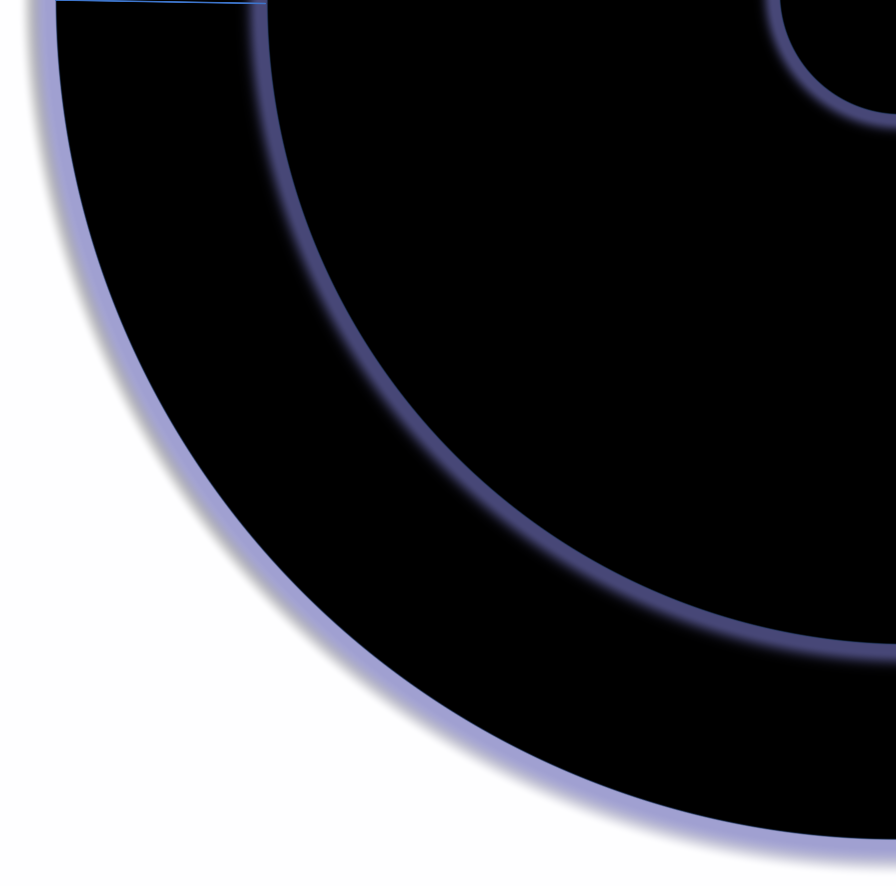
Give the GLSL for this background, as a Shadertoy shader.

```glsl
// Three nested black discs, centred near the top right corner, on white.
// Each disc lays a soft violet glow outside its thin blue rim, composited
// from the largest to the smallest; a fine blue line joins the outer two.

const float GRID = 759.0;  // design units per canvas height
const vec3 PAPER = vec3(0.995, 0.995, 1.0);
const vec3 VIOLET = vec3(0.43, 0.43, 0.72);
const vec3 RIM_BLUE = vec3(0.13, 0.22, 0.38);
const vec3 LINE_BLUE = vec3(0.24, 0.46, 0.80);

// Coverage of a region whose signed distance is negative inside
float coverage(float dist, float pixel) {
    return 1.0 - smoothstep(-0.5 * pixel, 0.5 * pixel, dist);
}

float segmentDistance(vec2 p, vec2 a, vec2 b) {
    vec2 ab = b - a;
    float t = clamp(dot(p - a, ab) / dot(ab, ab), 0.0, 1.0);
    return length(p - a - ab * t);
}

// Violet halo whose tail darkens to grey before it vanishes
vec3 addGlow(vec3 base, float dist, float width, float tailShade) {
    float t = max(dist, 0.0) / width;
    float alpha = 0.65 * (1.0 - smoothstep(0.22, 1.0, t));
    float shade = tailShade * smoothstep(0.28, 0.85, t);
    return mix(base, VIOLET * (1.0 - shade), alpha);
}

// Black disc with a halo outside and a thin rim on its edge
vec3 addDisc(vec3 base, vec2 p, vec2 center, float radius,
             float glowWidth, float tailShade, float pixel) {
    float dist = length(p - center) - radius;
    vec3 color = addGlow(base, dist, glowWidth, tailShade);
    color = mix(color, vec3(0.0), coverage(dist, pixel));
    float rim = coverage(abs(dist) - 0.5, 1.5 * pixel);
    return mix(color, RIM_BLUE, 0.65 * rim);
}

void mainImage(out vec4 fragColor, in vec2 fragCoord) {
    // Design space: origin at the top left, y pointing down
    float pixel = GRID / iResolution.y;
    vec2 p = vec2(fragCoord.x, iResolution.y - fragCoord.y) * pixel;

    // The outer tail is greyest on the left and lightest at the bottom
    vec2 outerCenter = vec2(770.0, -3.0);
    float downward = normalize(p - outerCenter).y;
    float outerShade = mix(1.0, 0.35, smoothstep(0.6, 1.0, downward));

    // Discs from back to front
    vec3 color = addDisc(PAPER, p, outerCenter, 722.0, 33.0, outerShade, pixel);
    color = addDisc(color, p, vec2(780.0, 1.0), 551.0, 30.0, 0.8, pixel);
    color = addDisc(color, p, vec2(772.0, -6.0), 104.0, 25.0, 0.8, pixel);

    // Fine line across the outer band
    float line = segmentDistance(p, vec2(48.0, 0.0), vec2(227.0, 3.0));
    color = mix(color, LINE_BLUE, coverage(line - 0.7, pixel));

    fragColor = vec4(color, 1.0);
}
```
